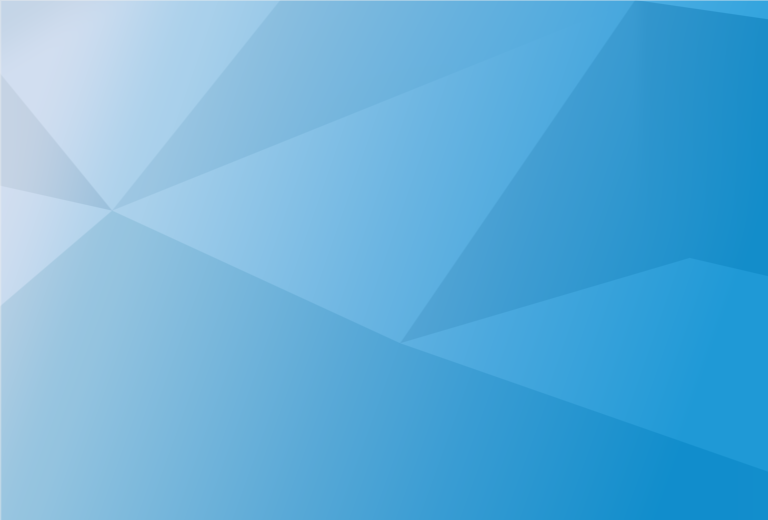
Give the GLSL for this background, as a Shadertoy shader.

```glsl
// Folded blue facets: a pale-to-azure gradient creased by soft straight edges.

// Soft mask of the half plane lying to the left of the line a -> b.
float leftOf(vec2 p, vec2 a, vec2 b) {
    vec2 along = normalize(b - a);
    float d = along.x * (p.y - a.y) - along.y * (p.x - a.x);
    float w = 0.8 / iResolution.y;
    return smoothstep(-w, w, d);
}

// Pale left to saturated right.
vec3 blueRamp(float t) {
    vec3 c = mix(vec3(0.82, 0.87, 0.94), vec3(0.66, 0.815, 0.92), smoothstep(0.08, 0.29, t));
    c = mix(c, vec3(0.42, 0.71, 0.885), clamp((t - 0.28) / 0.33, 0.0, 1.0));
    c = mix(c, vec3(0.29, 0.66, 0.87), clamp((t - 0.61) / 0.19, 0.0, 1.0));
    return mix(c, vec3(0.12, 0.60, 0.84), clamp((t - 0.80) / 0.29, 0.0, 1.0));
}

void mainImage(out vec4 fragColor, in vec2 fragCoord) {
    vec2 p = fragCoord / iResolution.xy;

    // Points where the creases meet
    vec2 hub = vec2(0.146, 0.595);
    vec2 fold = vec2(0.521, 0.340);
    vec2 apex = vec2(0.827, 1.0);
    vec2 knee = vec2(0.898, 0.504);

    // Base gradient, tilted slightly downward
    float t = p.x + 0.236 * (1.0 - p.y);
    vec3 color = blueRamp(t);

    // Large lower facet
    float lower = leftOf(p, hub, vec2(0.0, 0.411))
                * max(leftOf(p, fold, hub), leftOf(p, vec2(1.0, 0.093), fold));
    color -= lower * mix(vec3(0.085, 0.05, 0.045), vec3(0.05, 0.045, 0.04), p.x);

    // Shaded right facet with a faint vertical crease
    float underSliver = leftOf(p, vec2(1.0, 0.963), apex);
    float right = leftOf(p, apex, fold) * underSliver
                * max(leftOf(p, fold, knee), leftOf(p, knee, vec2(1.0, 0.469)));
    float crease = smoothstep(0.822, 0.845, p.x) * smoothstep(0.5, 1.0, p.y);
    color -= right * (vec3(0.045, 0.048, 0.048) + 0.016 * crease);

    // Bright sliver in the upper right corner
    color += (1.0 - underSliver) * step(apex.x, p.x) * vec3(0.03, 0.025, 0.02);

    // Upper facet, fading out toward the apex
    float upper = leftOf(p, hub, apex) * leftOf(p, vec2(0.365, 1.0), hub);
    color -= upper * vec3(0.055, 0.042, 0.036) * (1.0 - smoothstep(0.3, 0.83, p.x));

    // Grey left triangle, deepest at the hub
    float grey = leftOf(p, hub, vec2(0.0, 0.859)) * leftOf(p, vec2(0.0, 0.643), hub);
    color -= grey * mix(vec3(0.045, 0.04, 0.045), vec3(0.08, 0.07, 0.06), p.x / hub.x);

    // Dim upper left corner
    float corner = p.x / 0.17 + (1.0 - p.y) / 0.15;
    color -= vec3(0.05, 0.035, 0.035) * (1.0 - smoothstep(0.2, 1.1, corner));

    // Thin pale rim on the left and top
    float rim = 1.0 - smoothstep(0.0008, 0.0026, min(p.x, 1.0 - p.y));
    color = mix(color, vec3(0.94), 0.4 * rim);

    fragColor = vec4(color, 1.0);
}
```
